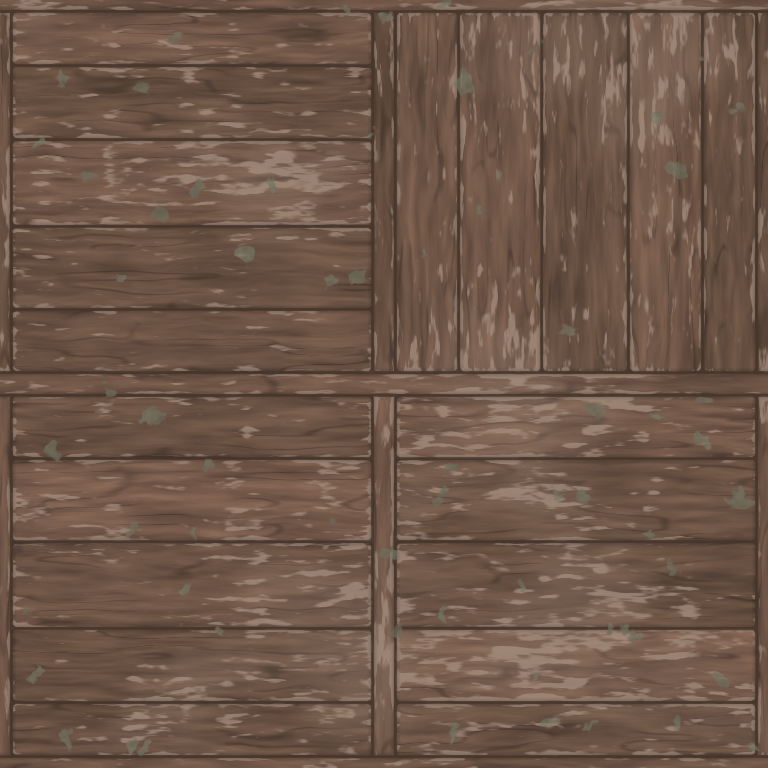
Reproduce this texture procedurally as a three.js fragment shader.

```glsl
// Weathered parquet: two by two panels of five planks, framed by narrow rails and stiles.
// Each piece gets an inner edge distance, a tone and grain coordinates; stretched noise
// then paints grain, cracks and worn paint, and scattered lichen spots lie on top.
varying vec2 vUv;

float hash(vec2 p) {
  return fract(sin(dot(p, vec2(127.1, 311.7))) * 43758.5453);
}

float noise(vec2 p) {
  vec2 i = floor(p), f = fract(p);
  f = f * f * (3.0 - 2.0 * f);
  return mix(mix(hash(i), hash(i + vec2(1.0, 0.0)), f.x),
             mix(hash(i + vec2(0.0, 1.0)), hash(i + vec2(1.0, 1.0)), f.x), f.y);
}

float fbm(vec2 p) {
  float sum = 0.0, amp = 0.571;
  for (int i = 0; i < 3; i++) {
    sum += amp * noise(p);
    p = p * 2.03 + 5.7;
    amp *= 0.5;
  }
  return sum;
}

// Lichen spots: one candidate per grid cell, with a ragged outline
float lichen(vec2 p) {
  float cover = 0.0;
  vec2 ragged = vec2(fbm(p * 55.0), fbm(p * 55.0 + 31.0)) - 0.5;
  for (int y = -1; y <= 1; y++) {
    for (int x = -1; x <= 1; x++) {
      vec2 cell = floor(p * 11.0) + vec2(float(x), float(y));
      vec2 key = mod(cell, 11.0);
      vec2 center = (cell + vec2(hash(key + 3.1), hash(key + 8.7))) / 11.0;
      float radius = mix(0.005, 0.013, hash(key + 15.3));
      float spot = 1.0 - smoothstep(radius - 0.003, radius + 0.001, length(p - center + ragged * 0.034));
      cover = max(cover, spot * step(0.46, hash(key + 21.9)));
    }
  }
  return cover;
}

void main() {
  vec2 p = vUv;
  vec2 toFrame = abs(fract(p * 2.0 + 0.5) - 0.5) * 0.5;
  float frame = 0.0148;
  vec2 grainPos = p;
  float edge, tone, seed;

  if (toFrame.y < frame) {
    // Horizontal rails run through
    edge = frame - toFrame.y;
    tone = 0.55;
    seed = floor(p.y * 2.0 + 0.5) + 40.0;
  } else if (toFrame.x < frame) {
    // Vertical stiles stop at the rails
    edge = min(frame - toFrame.x, toFrame.y - frame);
    tone = mix(0.6, 0.25, step(0.5, p.y));
    grainPos = p.yx;
    seed = floor(p.x * 2.0 + 0.5) + 50.0;
  } else {
    // Panels: the top right one stands upright, the top left one is flipped
    bool right = p.x > 0.5, top = p.y > 0.5;
    float side = 0.5 - 2.0 * frame;
    vec2 q = (fract(p * 2.0) * 0.5 - frame) / side;
    vec2 board = vec2(q.x, top ? q.y : 1.0 - q.y);
    float first = top ? 0.4 : 0.3;
    vec4 change = top ? vec4(-0.15, 0.5, -0.45, 0.35) : vec4(0.55, -0.35, -0.2, 0.05);
    if (right && top) {
      board = q.yx;
      grainPos = p.yx;
      first = 0.5;
      change = vec4(0.1, -0.35, 0.35, -0.35);
    } else if (right) {
      first = 0.65;
      change = vec4(-0.35, 0.0, 0.5, -0.5);
    }
    // Find the plank between its two cuts
    vec4 cuts = vec4(0.175, 0.405, 0.645, 0.85);
    vec4 passed = step(cuts, vec4(board.y));
    vec4 below = cuts * passed, above = mix(cuts, vec4(1.0), passed);
    float lo = max(max(below.x, below.y), max(below.z, below.w));
    float hi = min(min(above.x, above.y), min(above.z, above.w));
    tone = first + dot(passed, change);
    seed = dot(passed, vec4(1.0)) + (right ? 5.0 : 0.0) + (top ? 10.0 : 0.0);
    // Rounded plank outline
    vec2 d = (abs(board - vec2(0.5, 0.5 * (lo + hi))) - 0.5 * vec2(1.0, hi - lo)) * side + 0.007;
    edge = 0.007 - length(max(d, 0.0)) - min(max(d.x, d.y), 0.0);
  }

  // Wavy grain, offset for each piece
  vec2 g = grainPos + 3.0 * vec2(hash(vec2(seed, 1.0)), hash(vec2(seed, 2.0)));
  g.y += 0.012 * (fbm(g * vec2(11.0, 26.0)) - 0.5);
  float fine = fbm(g * vec2(16.0, 120.0));
  float broad = fbm(g * vec2(5.0, 28.0));
  float ridge = abs(noise(g * vec2(10.0, 85.0)) - 0.5);
  float crack = (1.0 - smoothstep(0.0, 0.09, ridge)) * smoothstep(0.35, 0.65, noise(g * vec2(14.0, 40.0) + 9.0));

  vec3 color = mix(vec3(0.385, 0.3, 0.243), vec3(0.485, 0.37, 0.308), tone);
  color *= 1.0 + 0.42 * (fine - 0.5) + 0.22 * (broad - 0.5) - 0.17 * crack;

  // Pale wear: slanted hazy patches, flakes along the grain, rubbed edges
  float patchy = fbm(mat2(0.8, 0.6, -0.6, 0.8) * p * vec2(7.0, 5.0) + 4.0);
  float flakes = fbm(g * vec2(32.0, 125.0) + 17.0);
  float rim = smoothstep(0.0015, 0.003, edge) * (1.0 - smoothstep(0.003, 0.0085, edge));
  float wear = flakes + 0.4 * (patchy - 0.5) + 0.13 * (tone - 0.45) + 0.19 * rim;
  color = mix(color, vec3(0.58, 0.49, 0.43), 0.3 * smoothstep(0.52, 0.82, patchy));
  color = mix(color, vec3(0.65, 0.56, 0.5), 0.75 * smoothstep(0.62, 0.8, wear));

  // Soft shade and dark seam between pieces
  color *= 1.0 - 0.16 * (1.0 - smoothstep(0.001, 0.008, edge));
  color = mix(color, vec3(0.27, 0.205, 0.165), 0.85 * (1.0 - smoothstep(0.0008, 0.0026, edge)));

  vec3 lichenColor = vec3(0.44, 0.445, 0.375) * (0.85 + 0.3 * fbm(p * 90.0));
  color = mix(color, lichenColor, 0.68 * lichen(p));
  gl_FragColor = vec4(color, 1.0);
}
```
